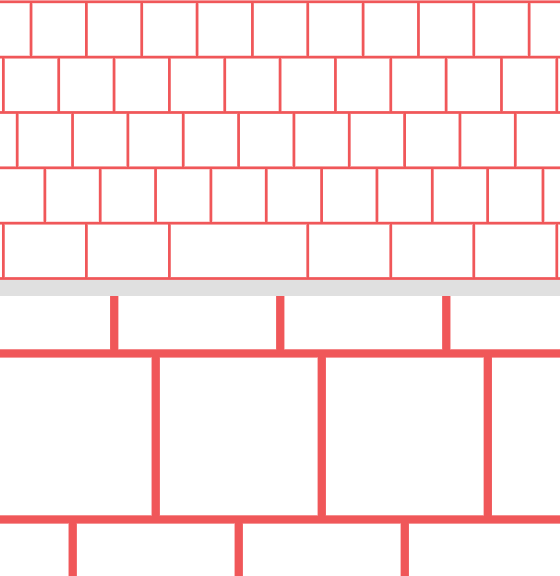
Top: the whole. Bottom: its middle third, enlarged.
Reproduce this pattern procedurally as a Shadertoy shader.

```glsl
// Rows of staggered square cells outlined in coral, above one row of wider cells.
#define PITCH 0.19766              // cell size, in canvas heights
#define ORIGIN vec2(0.0120, 0.0053) // lower left corner of the grid
#define LINE_WIDTH 0.0099
#define ROWS 5.0
#define WIDE_CELL 1.5              // bottom row cell width, in pitches
#define LONG_CELL_START 3.0        // left edge of the one longer cell
#define LONG_CELL_EXTRA 1.0        // its additional width
#define LINE_COLOR vec3(0.94, 0.34, 0.35)
#define CELL_COLOR vec3(1.0)

// Distance from x to the nearest multiple of period.
float repeatDistance(float x, float period) {
    return abs(x - period * round(x / period));
}

// Horizontal shift of each square row, counted upwards.
float rowShift(int row) {
    return float[4](0.75, 0.25, 0.0, 0.5)[clamp(row - 1, 0, 3)];
}

// Bottom row: equal cells, with one stretched by LONG_CELL_EXTRA.
float wideRowDistance(float x) {
    float middle = LONG_CELL_START + 0.5 * (WIDE_CELL + LONG_CELL_EXTRA);
    float left = abs(x - min(WIDE_CELL * round(x / WIDE_CELL), LONG_CELL_START));
    float shifted = x - LONG_CELL_EXTRA;
    float firstRight = LONG_CELL_START + WIDE_CELL;
    float right = abs(shifted - max(WIDE_CELL * round(shifted / WIDE_CELL), firstRight));
    return x < middle ? left : right;
}

// Distance to the nearest upright divider, in pitches.
float dividerDistance(vec2 cell) {
    float row = floor(cell.y);
    if (row < 0.0 || row >= ROWS) return 1.0;
    if (row < 1.0) return wideRowDistance(cell.x);
    return repeatDistance(cell.x - rowShift(int(row)), 1.0);
}

void mainImage(out vec4 fragColor, in vec2 fragCoord) {
    vec2 cell = (fragCoord / iResolution.y - ORIGIN) / PITCH;

    // Full-width horizontal rules joined with the upright dividers
    float d = PITCH * min(repeatDistance(cell.y, 1.0), dividerDistance(cell));

    // Pixel coverage of the line
    float ink = clamp((0.5 * LINE_WIDTH - d) * iResolution.y + 0.5, 0.0, 1.0);
    fragColor = vec4(mix(CELL_COLOR, LINE_COLOR, ink), 1.0);
}
```
